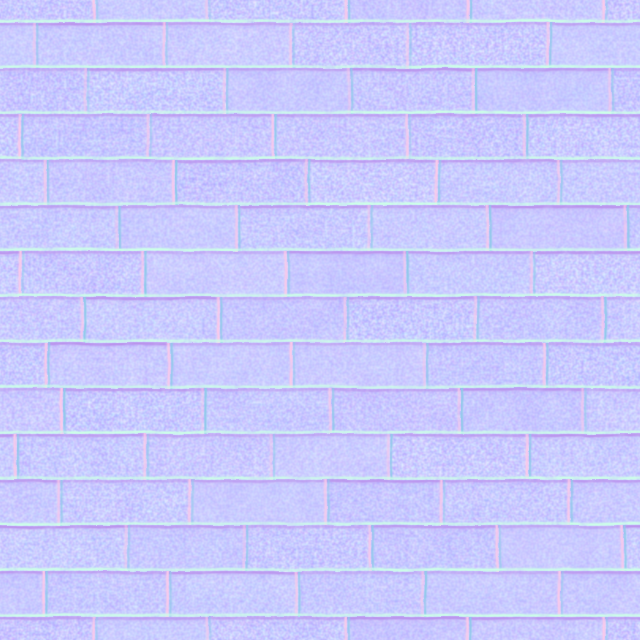
This texture map is drawn by a Shadertoy shader. Its source:

```glsl
// Tangent-space normal map of a brick wall: 14 courses of 5 uneven bricks.
// Each brick edge tints the flat normal colour by the way it faces, and
// gradient noise adds grain, soft dents and wear along the joints.

const float COURSES = 14.0;
const float BRICKS = 5.0;
const float COURSE_PHASE = 0.508;

const vec3 FLAT_COLOR = vec3(0.788, 0.792, 1.0);
const vec3 RIGHT_COLOR = vec3(0.98, 0.79, 0.92);
const vec3 LEFT_COLOR = vec3(0.57, 0.79, 0.92);
const vec3 TOP_COLOR = vec3(0.73, 0.58, 0.93);
const vec3 BOTTOM_COLOR = vec3(0.80, 1.0, 0.91);

// Colour shifts for a lit grain and for a sideways slope
const vec3 GRAIN_TINT = vec3(0.65, 1.0, 0.0);
const vec3 SLOPE_TINT = vec3(1.0, -0.35, 0.0);

// Sideways shift of each course, in bricks, from the top down
const float SHIFT[14] = float[14](0.68, 0.23, 0.71, 0.13, 0.44, 0.87, 0.20,
                                  0.68, 0.31, 0.56, 0.08, 0.52, -0.06, 0.32);

vec2 hash2(vec2 p) {
    vec3 q = fract(p.xyx * vec3(0.1031, 0.1030, 0.0973));
    q += dot(q, q.yzx + 33.33);
    return fract((q.xx + q.yz) * q.zy);
}

float cornerSlope(vec2 cell, vec2 offset) {
    float angle = 6.2832 * hash2(cell).x;
    return dot(vec2(cos(angle), sin(angle)), offset);
}

float gradientNoise(vec2 p) {
    vec2 i = floor(p), f = fract(p);
    vec2 u = f * f * f * (f * (f * 6.0 - 15.0) + 10.0);
    vec2 e = vec2(1.0, 0.0);
    float low = mix(cornerSlope(i, f), cornerSlope(i + e, f - e), u.x);
    float high = mix(cornerSlope(i + e.yx, f - e.yx),
                     cornerSlope(i + 1.0, f - 1.0), u.x);
    return mix(low, high, u.y);
}

vec2 noisePair(vec2 p) {
    return vec2(gradientNoise(p), gradientNoise(p + vec2(71.7, 39.3)));
}

// Position of the vertical joint at the left of a brick, in bricks
float jointAt(float index, float course) {
    float jitter = hash2(vec2(mod(index, BRICKS) + 3.0, course + 17.0)).x - 0.5;
    return index + 0.15 * jitter;
}

// Smooth ridge that runs just inside a brick edge
float edgeBand(float dist, float width, float pixel) {
    float d = (dist - width) / max(width, 0.7 * pixel);
    return exp(-d * d);
}

void mainImage(out vec4 fragColor, in vec2 fragCoord) {
    vec2 uv = fragCoord / iResolution.xy;
    float pixel = 1.0 / min(iResolution.x, iResolution.y);

    // Slightly crooked joints
    vec2 p = uv + 0.0022 * noisePair(uv * vec2(17.0, 23.0))
                + 0.0008 * noisePair(uv * 70.0);

    // Course and brick holding this point
    float down = (1.0 - p.y) * COURSES + COURSE_PHASE;
    float course = mod(floor(down), COURSES);
    float x = p.x * BRICKS - SHIFT[int(course)];
    float index = floor(x);
    if (x < jointAt(index, course)) index -= 1.0;
    else if (x >= jointAt(index + 1.0, course)) index += 1.0;
    vec2 id = vec2(mod(index, BRICKS), course);

    // Distances to the four brick edges, in canvas units
    float left = (x - jointAt(index, course)) / BRICKS;
    float right = (jointAt(index + 1.0, course) - x) / BRICKS;
    float top = fract(down) / COURSES;
    float bottom = (1.0 - fract(down)) / COURSES;

    // Per-brick lean and roughness, then dents and grain
    vec2 lean = hash2(id + 41.0) - 0.5;
    float rough = mix(0.05, 0.10, hash2(id + 67.0).x);
    vec2 grain = noisePair(uv * 135.0) + 1.1 * noisePair(uv * 235.0 + 9.0);
    vec2 dents = noisePair(uv * 24.0) + 0.7 * noisePair(uv * 52.0);
    vec2 tilt = 0.022 * lean + 0.03 * dents + rough * grain;
    vec3 color = FLAT_COLOR + GRAIN_TINT * tilt.y + 0.45 * SLOPE_TINT * tilt.x;

    // Edge strength varies by brick and wears along its length
    vec2 sideStrength = mix(vec2(0.5), vec2(1.0), hash2(id + 83.0));
    vec2 bedStrength = mix(vec2(0.5, 0.75), vec2(1.0), hash2(id + 101.0));
    vec2 wear = clamp(1.0 + 0.7 * noisePair(uv * 48.0), 0.5, 1.0);

    // Soft shade under the top edge, then the crisp edges
    color = mix(color, TOP_COLOR, 0.35 * bedStrength.x * exp(-top / 0.006));
    color = mix(color, TOP_COLOR,
                bedStrength.x * wear.x * edgeBand(top, 0.0024, pixel));
    color = mix(color, LEFT_COLOR,
                sideStrength.x * wear.y * edgeBand(left, 0.0021, pixel));
    color = mix(color, RIGHT_COLOR,
                sideStrength.y * wear.x * edgeBand(right, 0.0026, pixel));
    color = mix(color, BOTTOM_COLOR,
                bedStrength.y * wear.y * edgeBand(bottom, 0.0025, pixel));

    fragColor = vec4(clamp(color, 0.0, 1.0), 1.0);
}
```
